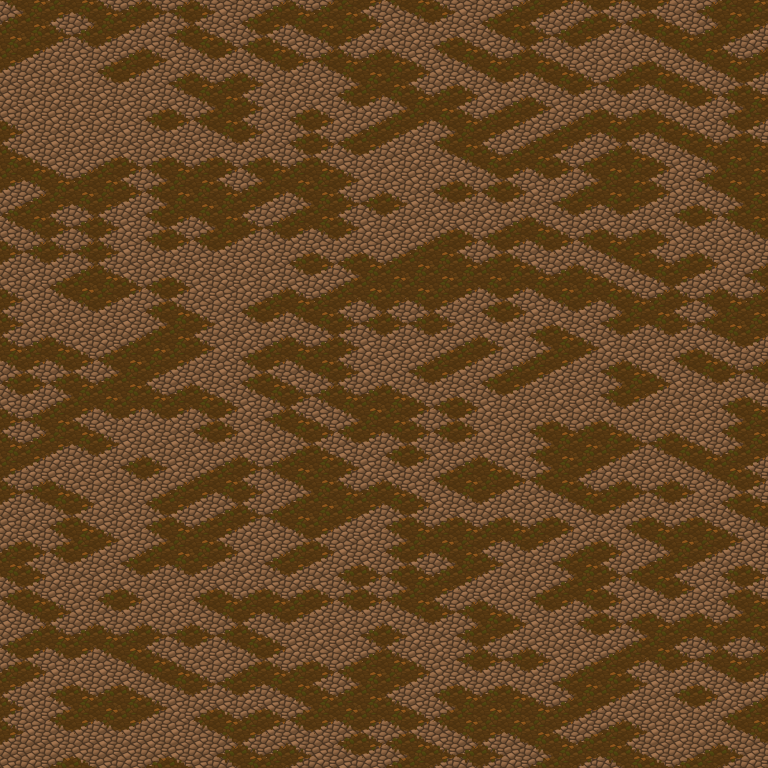
This pattern is drawn by a WebGL 2 fragment shader. Its source:

```glsl
#version 300 es
precision highp float;

uniform vec2 u_resolution;
out vec4 fragColor;

struct Pebble {
    vec2 offset;  // from the pebble centre, in 1/32 of a tile width
    float gap;    // distance margin to the next pebble
    float id;
};

float hash(vec2 p) {
    vec3 q = fract(p.xyx * vec3(0.1031, 0.1030, 0.0973));
    q += dot(q, q.yzx + 33.33);
    return fract((q.x + q.y) * q.z);
}

// Cellular noise that wraps once per diamond tile
Pebble nearestPebble(vec2 iso, float count, float seed) {
    vec2 g = iso * count;
    vec2 base = floor(g);
    Pebble best = Pebble(vec2(0.0), 0.0, 0.0);
    float first = 1e3;
    float second = 1e3;
    for (int j = -2; j <= 2; j++) {
        for (int i = -2; i <= 2; i++) {
            vec2 cell = base + vec2(i, j);
            vec2 key = mod(cell, count) + seed;
            vec2 jitter = vec2(hash(key), hash(key + 57.3));
            vec2 d = g - cell - 0.1 - 0.8 * jitter;
            vec2 offset = vec2(d.x - d.y, 0.5 * (d.x + d.y)) * 16.0 / count;
            float dist = length(offset * vec2(1.0, 1.35));
            if (dist < first) {
                second = first;
                first = dist;
                best.offset = offset;
                best.id = hash(key + 19.7);
            } else {
                second = min(second, dist);
            }
        }
    }
    best.gap = second - first;
    return best;
}

vec3 cobbles(vec2 iso) {
    Pebble s = nearestPebble(iso, 4.0, 11.0);
    vec3 joint = vec3(0.28, 0.20, 0.13);
    vec3 shade = vec3(0.44, 0.31, 0.20);
    vec3 lit = mix(vec3(0.59, 0.42, 0.28), vec3(0.67, 0.48, 0.33), s.id);
    if (s.id > 0.84) {
        shade = vec3(0.38, 0.32, 0.28);
        lit = vec3(0.47, 0.41, 0.37);
    }
    float light = smoothstep(-1.5, 1.1, s.offset.y - 0.4 * s.offset.x);
    return mix(joint, mix(shade, lit, light), smoothstep(0.2, 1.5, s.gap));
}

vec3 leafLitter(vec2 iso) {
    Pebble leaf = nearestPebble(iso, 6.0, 83.0);
    vec3 soil = vec3(0.29, 0.19, 0.06);
    vec3 tint = mix(vec3(0.34, 0.22, 0.07), vec3(0.43, 0.28, 0.10), leaf.id * 1.6);
    if (leaf.id > 0.60) tint = vec3(0.33, 0.29, 0.07);
    if (leaf.id > 0.84) tint = vec3(0.60, 0.36, 0.12);
    float light = 0.93 + 0.08 * clamp(leaf.offset.y, -1.0, 1.0);
    return mix(soil, tint * light, smoothstep(0.0, 1.0, leaf.gap));
}

vec3 ground(vec2 uv) {
    // 16 diamonds across, 32 down, with half-step rows between
    vec2 p = uv * vec2(16.0, 32.0);
    vec2 iso = vec2(p.x + p.y, p.y - p.x);

    // Ragged tile borders from layered sines
    vec2 w = p * 6.28319;
    vec2 ragged = p + vec2(
        0.030 * sin(w.y * 4.0 + w.x * 2.0) + 0.018 * sin(w.x * 9.0 - w.y * 3.0),
        0.055 * sin(w.x * 7.0 + w.y) + 0.035 * sin(w.x * 11.0 - w.y * 2.0));
    vec2 tile = floor(vec2(ragged.x + ragged.y, ragged.y - ragged.x));

    return hash(tile + 140.0) < 0.48 ? leafLitter(iso) : cobbles(iso);
}

void main() {
    // Four samples per pixel smooth the edges
    vec3 color = vec3(0.0);
    for (int k = 0; k < 4; k++) {
        vec2 shift = vec2(k % 2, k / 2) * 0.5 - 0.25;
        color += ground((gl_FragCoord.xy + shift) / u_resolution);
    }
    fragColor = vec4(color * 0.25, 1.0);
}
```
